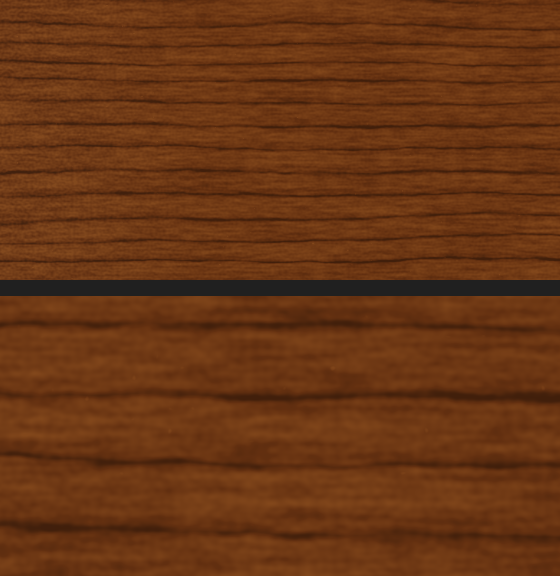
Top: the whole. Bottom: its middle third, enlarged.
Write a WebGL 1 fragment shader that draws this texture.

```glsl
precision highp float;
// Warm brown wood veneer with horizontal growth rings, fine fibres and a soft sheen.
uniform vec2 u_resolution;

const vec3 DARK_BROWN = vec3(0.255, 0.122, 0.044);
const vec3 MID_BROWN = vec3(0.395, 0.190, 0.064);
const vec3 LIGHT_BROWN = vec3(0.495, 0.267, 0.100);
const float RING_COUNT = 12.6;

float hash(vec2 cell) {
  vec3 q = fract(vec3(cell.xyx) * 0.1031);
  q += dot(q, q.yzx + 33.33);
  return fract((q.x + q.y) * q.z);
}

// Dot product of a random unit gradient with the offset from its corner
float corner(vec2 cell, vec2 offset) {
  float angle = 6.2832 * hash(cell);
  return dot(vec2(cos(angle), sin(angle)), offset);
}

float gradientNoise(vec2 p) {
  vec2 i = floor(p);
  vec2 f = p - i;
  vec2 u = f * f * f * (f * (f * 6.0 - 15.0) + 10.0);
  vec2 e = vec2(1.0, 0.0);
  float low = mix(corner(i, f), corner(i + e.xy, f - e.xy), u.x);
  float high = mix(corner(i + e.yx, f - e.yx), corner(i + e.xx, f - e.xx), u.x);
  return mix(low, high, u.y);
}

// Gradient noise at a given frequency, shifted so layers stay independent
float layer(vec2 p, vec2 frequency, float seed) {
  return gradientNoise(p * frequency + seed * vec2(17.3, 31.7));
}

// Height measured in rings, bent so lines wander and spacing varies
float ringHeight(vec2 p) {
  float spacing = 0.55 * layer(p, vec2(0.15, 5.3), 1.0);
  float bend = 0.42 * layer(p, vec2(1.1, 2.2), 2.0);
  float wobble = 0.10 * layer(p, vec2(5.0, 7.0), 3.0);
  float fray = 0.05 * layer(p, vec2(22.0, 40.0), 4.0);
  return p.y * RING_COUNT + 0.2 + spacing + bend + wobble + fray;
}

// Darkness of late wood: a thin line, a long fade above, a short one below
float ringDarkness(float height) {
  float index = floor(height + 0.5);
  float d = height - index;
  float strength = mix(0.65, 1.1, hash(vec2(index, 7.0)));
  float width = mix(0.05, 0.08, hash(vec2(index, 19.0)));
  float line = exp(-d * d / (width * width));
  float fade = exp(-abs(d) / (d > 0.0 ? 0.20 : 0.09));
  return strength * (0.40 * line + 0.27 * fade) * smoothstep(0.5, 0.3, abs(d));
}

// Fibre texture, from broad clouds down to short flecks
float fibres(vec2 p) {
  float clouds = 0.16 * layer(p, vec2(3.0, 9.0), 5.0);
  float streaks = 0.27 * layer(p, vec2(3.5, 58.0), 6.0);
  float flecks = 0.33 * layer(p, vec2(17.0, 95.0), 7.0);
  return clouds + streaks + flecks;
}

void main() {
  vec2 p = gl_FragCoord.xy / u_resolution.y;
  float across = gl_FragCoord.x / u_resolution.x;
  float sheen = 1.0 - smoothstep(0.0, 0.45, across);

  // Rings and fibres
  float lineVariation = 1.0 + 0.5 * layer(p, vec2(6.0, 14.0), 8.0);
  float tone = 0.735 - ringDarkness(ringHeight(p)) * lineVariation;
  tone += fibres(p);

  // Surface roughness, stronger where the light grazes the left side
  tone += mix(0.17, 0.32, sheen) * layer(p, vec2(85.0, 110.0), 9.0);
  float speck = smoothstep(0.50, 0.68, layer(p, vec2(72.0, 80.0), 10.0));
  tone += 0.25 * speck;

  // Light falls off gently to the right
  tone += 0.05 * (0.5 - across) + 0.04 * sheen * (1.0 - p.y);

  vec3 color = mix(DARK_BROWN, MID_BROWN, smoothstep(-0.08, 0.62, tone));
  color = mix(color, LIGHT_BROWN, clamp((tone - 0.52) / 0.45, 0.0, 1.15));
  color += sheen * vec3(0.002, 0.008, 0.012);
  gl_FragColor = vec4(color, 1.0);
}
```
